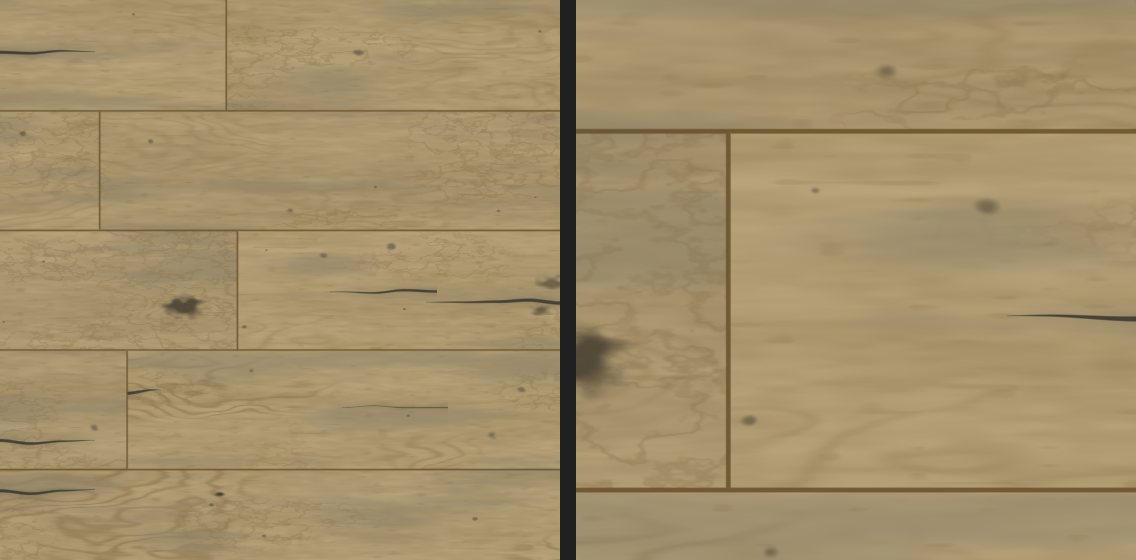
Left: the whole. Right: its middle third, enlarged.
Give the GLSL for this texture, as a Shadertoy shader.

```glsl
// Oak plank floor: five staggered rows with grain, growth rings, knots, splits and thin seams.

const float ROW_HEIGHT = 0.2135;
const float ROW_OFFSET = 0.1615;
const float SEAM_HALF_WIDTH = 0.0014;

const vec3 OAK_LIGHT = vec3(0.72, 0.64, 0.48);
const vec3 OAK_DARK = vec3(0.62, 0.54, 0.385);
const vec3 RING_BROWN = vec3(0.53, 0.44, 0.29);
const vec3 WEATHER_GREY = vec3(0.57, 0.52, 0.41);
const vec3 KNOT_DARK = vec3(0.29, 0.26, 0.20);
const vec3 SPLIT_DARK = vec3(0.20, 0.20, 0.18);
const vec3 SEAM_BROWN = vec3(0.40, 0.31, 0.16);

float hash(vec2 p) {
    vec3 q = fract(p.xyx * 0.1031);
    q += dot(q, q.yzx + 33.33);
    return fract((q.x + q.y) * q.z);
}

float noise(vec2 p) {
    vec2 i = floor(p), f = fract(p);
    f = f * f * (3.0 - 2.0 * f);
    return mix(mix(hash(i), hash(i + vec2(1, 0)), f.x),
               mix(hash(i + vec2(0, 1)), hash(i + vec2(1, 1)), f.x), f.y);
}

float fbm(vec2 p) {
    float sum = 0.0, gain = 0.5;
    for (int i = 0; i < 4; i++) {
        sum += gain * noise(p);
        p = p * 2.03 + 7.1;
        gain *= 0.5;
    }
    return sum / 0.9375;
}

// Coverage of a thin line, given the distance to its centre
float stroke(float dist, float halfWidth, float px) {
    return 1.0 - smoothstep(halfWidth - px, halfWidth + px, abs(dist));
}

// Soft, ragged ellipse
float knot(vec2 p, vec2 centre, vec2 size) {
    vec2 d = (p - centre) / size;
    return 1.0 - smoothstep(0.25, 1.1, length(d) + 0.7 * (noise(p * vec2(70, 130)) - 0.5));
}

// Wandering split, widest at its start; a negative length runs to the left
float split(vec2 p, vec2 start, float len, float halfWidth, float px) {
    float t = (p.x - start.x) / len;
    float inside = step(0.0, t) * step(t, 1.0);
    float taper = 1.0 - t * t;
    float y = p.y - start.y - 0.012 * (noise(vec2(p.x * 18.0, start.y * 90.0)) - 0.5);
    float halo = 0.3 * exp(-abs(y) / 0.005);
    return inside * max(stroke(y, halfWidth * taper, px), halo * taper);
}

// Base wood colour: streaks, pores, ray flecks and growth rings
vec3 wood(vec2 p, vec2 id, float bulge) {
    vec2 q = p + 13.7 * id + 5.0;
    float broad = fbm(q * vec2(2.5, 18.0));
    float streak = fbm(q * vec2(9.0, 95.0));
    float fine = noise(q * vec2(45.0, 230.0));
    float tone = 0.5 + 0.75 * (broad - 0.5) + 0.7 * (streak - 0.5) + 0.32 * (fine - 0.5);
    vec3 col = mix(OAK_DARK, OAK_LIGHT, clamp(tone, 0.0, 1.0));

    // Growth rings follow the contours of a stretched field
    float field = fbm(q * vec2(2.2, 9.0)) + 0.04 * (streak - 0.5) + bulge;
    float rings = pow(0.5 + 0.5 * cos(field * 95.0), 3.0);
    float figured = smoothstep(0.42, 0.68, noise(q * vec2(2.6, 9.0) + 31.0));
    figured *= id.x < 0.5 ? 0.5 : 0.22;
    col = mix(col, RING_BROWN, rings * (figured + 0.8 * min(bulge, 0.4)));

    // Weathered streaks and curly flecks
    float grey = smoothstep(0.52, 0.78, fbm(q * vec2(3.0, 22.0) + 57.0));
    col = mix(col, WEATHER_GREY, 0.65 * grey);
    float fleck = smoothstep(0.82, 1.0, 1.0 - abs(2.0 * fbm(q * vec2(34.0, 75.0)) - 1.0));
    float fleckZone = smoothstep(0.55, 0.75, noise(q * vec2(4.0, 13.0) + 83.0));
    col = mix(col, RING_BROWN, 0.32 * fleck * fleckZone);
    float pore = smoothstep(0.80, 0.97, noise(q * vec2(38.0, 190.0) + 19.0));
    return mix(col, RING_BROWN, 0.22 * pore);
}

void mainImage(out vec4 fragColor, in vec2 fragCoord) {
    vec2 p = fragCoord / iResolution.xy;
    float px = 1.0 / iResolution.y;

    // Plank layout: even and odd rows alternate joints, the bottom row has none
    float v = (p.y - ROW_OFFSET) / ROW_HEIGHT;
    float row = floor(v);
    float joint = mod(row, 2.0) < 0.5 ? 0.227 - 0.0245 * row : 0.434 - 0.01 * row;
    if (row < 0.0) joint = 2.0;
    float side = step(joint, p.x);
    vec2 id = vec2(row, side);
    float rowBase = ROW_OFFSET + row * ROW_HEIGHT;

    // Wood, with rings crowding round the main knot
    vec2 knotCentre = vec2(0.328, 0.453);
    float bulge = 0.5 * exp(-length((p - knotCentre) / vec2(0.075, 0.027)));
    if (row != 1.0 || side > 0.5) bulge = 0.0;
    vec3 col = wood(p, id, bulge);
    col *= 0.985 + 0.03 * hash(id + 41.0);

    // Knots: a large one, a few lesser ones and scattered pips
    float knots = 0.9 * knot(p, knotCentre, vec2(0.042, 0.023));
    knots = max(knots, knot(p, vec2(0.393, 0.118), vec2(0.012, 0.006)));
    knots = max(knots, 0.6 * knot(p, vec2(0.985, 0.497), vec2(0.025, 0.015)));
    knots = max(knots, 0.7 * knot(p, vec2(0.965, 0.447), vec2(0.022, 0.010)));
    for (float i = 0.0; i < 5.0; i++) {
        vec2 r = vec2(hash(id * 7.0 + i + 11.0), hash(id * 5.0 + i * 3.0 + 29.0));
        vec2 centre = vec2(r.x, rowBase + ROW_HEIGHT * mix(0.1, 0.9, r.y));
        float size = mix(0.004, 0.012, pow(fract(r.x * 17.0), 3.0));
        knots = max(knots, 0.5 * knot(p, centre, size * vec2(1.2, 0.8)));
    }
    col = mix(col, KNOT_DARK, knots);

    // Splits: at the left ends of some planks, and a few inside them
    float splits = split(p, vec2(1.0, 0.462), -0.24, 0.0032, px);
    splits = max(splits, split(p, vec2(0.78, 0.477), -0.19, 0.0024, px));
    splits = max(splits, 0.7 * split(p, vec2(0.80, 0.272), -0.19, 0.0013, px));
    if (abs(row - 1.5) > 1.0 && (side < 0.5 || row == 0.0)) {
        float height = fract(0.24 + 0.42 * row + 0.41 * side);
        vec2 start = vec2(side * joint, rowBase + height * ROW_HEIGHT);
        splits = max(splits, split(p, start, mix(0.17, 0.06, side), 0.0028, px));
    }
    col = mix(col, SPLIT_DARK, 0.85 * splits);

    // Seams between rows and at the joints
    float rowGap = (0.5 - abs(fract(v) - 0.5)) * ROW_HEIGHT;
    float seam = max(stroke(rowGap, SEAM_HALF_WIDTH, px), stroke(p.x - joint, SEAM_HALF_WIDTH, px));
    fragColor = vec4(mix(col, SEAM_BROWN, 0.85 * seam), 1.0);
}
```
